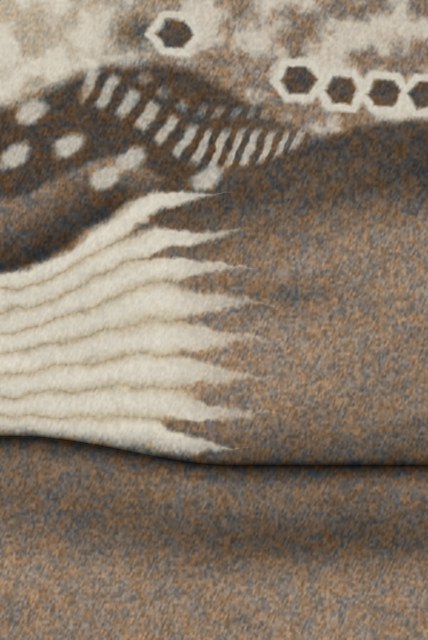
A Shadertoy shader for this texture:

```glsl
// Folded brown wool knit with a cream ribbed cuff and a patterned yoke.

const vec3 WOOL = vec3(0.55, 0.475, 0.405);
const vec3 CREAM = vec3(0.86, 0.835, 0.775);
const vec3 BEIGE = vec3(0.70, 0.65, 0.57);
const vec3 UMBER = vec3(0.29, 0.245, 0.205);

float hash(vec2 p) {
    vec3 q = fract(p.xyx * 0.1031);
    q += dot(q, q.yzx + 33.33);
    return fract((q.x + q.y) * q.z);
}

float noise(vec2 p) {
    vec2 i = floor(p), f = fract(p);
    f = f * f * (3.0 - 2.0 * f);
    return mix(mix(hash(i), hash(i + vec2(1, 0)), f.x),
               mix(hash(i + vec2(0, 1)), hash(i + vec2(1, 1)), f.x), f.y);
}

float fbm(vec2 p) {
    float sum = 0.0, amp = 0.5;
    for (int i = 0; i < 4; i++) {
        sum += amp * noise(p);
        p = mat2(1.6, 1.2, -1.2, 1.6) * p + 7.3;
        amp *= 0.5;
    }
    return sum;
}

// 1 below the edge, 0 above it, with a soft transition
float under(float edge, float soft, float v) {
    return 1.0 - smoothstep(edge - soft, edge + soft, v);
}

float glow(vec2 p, vec2 centre, vec2 radius) {
    vec2 q = (p - centre) / radius;
    return exp(-dot(q, q));
}

float hexDistance(vec2 p, float r) {
    p = abs(p);
    return max(p.x * 0.866 + p.y * 0.5, p.y) - r;
}

// Cream hexagon outline around a dark centre
vec3 hexRing(vec3 col, vec2 p, vec2 centre, float r) {
    float d = hexDistance((p - centre) * vec2(0.88, 1.0), r);
    col = mix(col, UMBER * 1.2, under(0.0, 0.007, d));
    return mix(col, CREAM * 0.94, under(0.010, 0.006, abs(d)));
}

// Fold lines; y runs downward
float foldLine(float x) { return 1.02 + 0.068 * smoothstep(0.04, 0.55, x); }
float cuffTop(float x) { return 0.635 - 0.215 * smoothstep(0.0, 0.43, x); }
float ridgeLine(float x) {
    return 0.238 - 0.098 * smoothstep(0.0, 0.29, x) + 0.166 * smoothstep(0.37, 0.78, x);
}
float yokeLine(float x) {
    float roll = 0.465 - 0.107 * smoothstep(0.0, 0.29, x);
    float shoulder = 0.426 - 0.143 * smoothstep(0.39, 0.94, x);
    return mix(roll, shoulder, smoothstep(0.25, 0.42, x));
}

vec3 body(vec2 p, float fold, float yoke) {
    float light = 0.60 + 0.38 * smoothstep(0.02, 0.30, p.y - yoke);
    light -= 0.14 * glow(p, vec2(0.95, 0.42), vec2(0.30, 0.10));
    light -= 0.13 * glow(p, vec2(0.66, 0.69), vec2(0.20, 0.05));
    light -= 0.34 * smoothstep(-0.17, 0.0, p.y - fold);
    light += 0.30 * (fbm(vec2(p.x * 4.0, p.y * 15.0 + p.x * 4.0)) - 0.47);
    return WOOL * light;
}

// Fanned ribs whose right ends taper into spikes
vec3 cuff(vec3 col, vec2 p, float fold, float top) {
    float rib = 8.0 * (p.y - top) / (fold - top) + 0.6 * (fbm(p * 9.0) - 0.47);
    float groove = abs(fract(rib) - 0.5) * 2.0;
    float base = 0.29 + 0.13 * smoothstep(0.0, 4.0, rib) - 0.07 * smoothstep(6.0, 7.6, rib);
    float tip = base + 0.21 * pow(1.0 - groove, 1.4) + 0.08 * (fbm(p * 22.0) - 0.47);
    float light = 0.97 - 0.14 * pow(groove, 3.0) + 0.10 * (fbm(p * vec2(5, 14)) - 0.47);
    light -= 0.20 * smoothstep(7.3, 8.0, rib);
    vec3 yarn = CREAM * light * mix(vec3(1), vec3(0.97, 0.92, 0.83), groove * groove);
    float fade = 1.0 - 0.6 * smoothstep(0.36, 0.64, p.x);
    return mix(col, yarn, under(tip, 0.045, p.x) * fade * smoothstep(-0.1, 0.4, rib));
}

vec3 yokePattern(vec2 p, float ridge) {
    float mottling = fbm(p * 13.0);
    vec3 upper = mix(BEIGE, WOOL * 0.97, smoothstep(0.15, 0.60, p.x));
    upper = mix(upper, CREAM, 0.75 * smoothstep(0.46, 0.68, mottling));
    upper *= 1.0 - 0.45 * glow(p, vec2(0.32, 0.08), vec2(0.055, 0.04));
    // Faint diagonal lattice of stitches
    vec2 cell = fract(vec2(p.x + p.y, p.x - p.y) * 9.0) - 0.5;
    upper = mix(upper, CREAM * 0.9, 0.45 * under(0.20, 0.12, length(cell)) * smoothstep(0.4, 0.6, p.x));
    upper = hexRing(upper, p, vec2(0.41, 0.08), 0.042);
    for (int i = 0; i < 4; i++) {
        float k = float(i);
        upper = hexRing(upper, p, vec2(0.697 + 0.1 * k, 0.222 - 0.036 * exp(-1.2 * k)), 0.041);
    }
    // Dark band with slanted dashes, tighter to the right
    vec3 band = mix(UMBER * 1.08, WOOL * 0.75, smoothstep(0.45, 0.8, p.x));
    float row = p.y - 0.20 - 0.15 * smoothstep(0.2, 0.5, p.x);
    float u = p.x + 0.45 * row;
    float dash = under(0.25, 0.12, abs(fract(u * (15.0 + 11.0 * u)) - 0.5));
    float extent = smoothstep(0.18, 0.21, p.x) * under(0.72, 0.04, p.x);
    float rows = under(0.043, 0.013, abs(row)) + 0.5 * under(0.015, 0.012, abs(row + 0.085));
    band = mix(band, CREAM * 0.86, dash * rows * extent * 0.85);
    return mix(upper, band, smoothstep(-0.012, 0.03, p.y - ridge) * under(0.79, 0.07, p.x));
}

void mainImage(out vec4 fragColor, in vec2 fragCoord) {
    vec2 p = vec2(fragCoord.x, iResolution.y - fragCoord.y) / iResolution.x;
    vec2 q = p + 0.018 * (vec2(fbm(p * 28.0), fbm(p * 28.0 + 40.0)) - 0.47);
    float fold = foldLine(p.x), top = cuffTop(q.x), yoke = yokeLine(q.x);
    vec3 col = cuff(body(p, fold, yoke), q, fold, top);

    // Shaded roll above the cuff
    float depth = smoothstep(0.0, 0.16, p.y - yoke);
    vec3 roll = WOOL * mix(0.92, 0.42, depth) * (0.8 + 0.4 * fbm(p * 11.0));
    col = mix(col, roll, under(top, 0.010, q.y) * under(0.40, 0.07, p.x));
    col = mix(col, yokePattern(q, ridgeLine(q.x)), under(yoke, 0.012, q.y));

    // Loose cream stitches in two descending rows
    for (int i = 0; i < 6; i++) {
        float k = float(i % 3);
        vec2 centre = i < 3 ? vec2(0.075, 0.26) + vec2(0.085, 0.078) * k
                            : vec2(0.035, 0.365) + vec2(0.27, 0.005) * k + vec2(-0.09, 0.04) * step(2.0, k);
        vec2 d = q - centre;
        d = vec2(0.85 * d.x - 0.5 * d.y, 0.5 * d.x + 0.85 * d.y);
        col = mix(col, CREAM * 0.88, 0.9 * under(0.024, 0.009, length(d * vec2(0.65, 1.0))));
    }

    // Lower fold and its crease
    float below = p.y - fold;
    float light = 0.50 + 0.34 * smoothstep(0.0, 0.06, below) + 0.16 * smoothstep(0.18, 0.33, below);
    light -= 0.25 * glow(vec2(p.x, below), vec2(0.72, 0.17), vec2(0.50, 0.07));
    light += 0.22 * (fbm(p * vec2(5, 9)) - 0.47);
    col = mix(col, WOOL * light, smoothstep(-0.004, 0.006, below));
    col *= 1.0 - 0.75 * exp(-abs(below) / 0.010);

    // Heathered fibres, strongest on dark yarn
    float pale = smoothstep(0.45, 0.8, col.g);
    float grain = noise(p * 150.0) + noise(p * mat2(190, 90, -60, 80)) - 1.0;
    float tint = fbm(p * 55.0) - 0.47;
    col *= 1.0 + grain * mix(0.26, 0.06, pale);
    col += vec3(0.20, 0.03, -0.13) * tint * (1.0 - pale);
    fragColor = vec4(clamp(col, 0.0, 1.0), 1.0);
}
```
